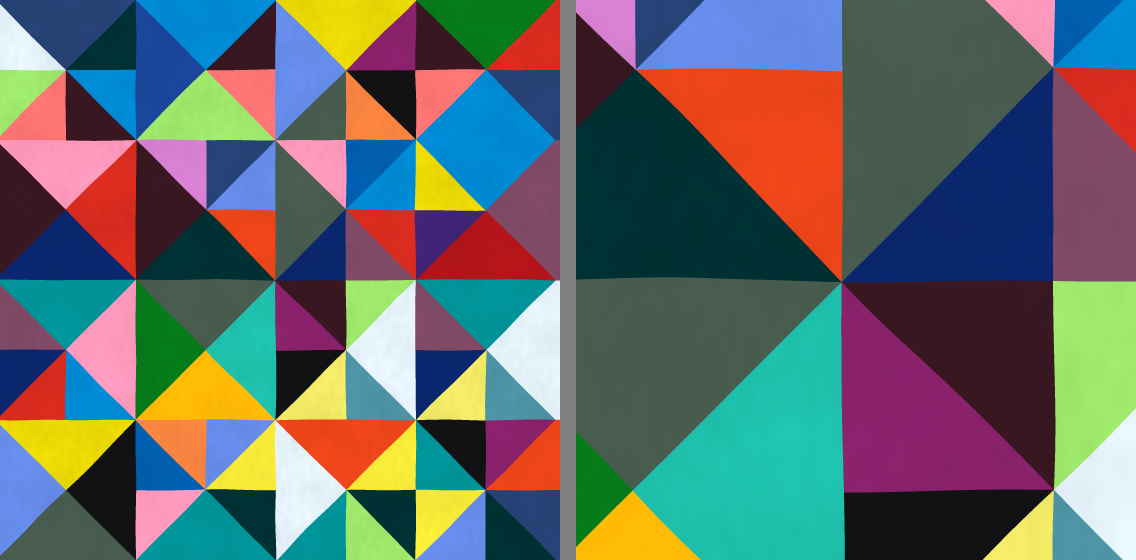
Left: the whole. Right: its middle third, enlarged.
Give the GLSL for this pattern, as a Shadertoy shader.

```glsl
const vec3 COOL[16] = vec3[16](
    vec3(.07, .07, .08), vec3(.04, .15, .43), vec3(.00, .19, .20), vec3(.25, .14, .46),
    vec3(.10, .27, .60), vec3(.00, .37, .68), vec3(.15, .26, .46), vec3(.28, .36, .31),
    vec3(.22, .09, .13), vec3(.00, .58, .60), vec3(.36, .76, .93), vec3(.30, .58, .65),
    vec3(.00, .54, .83), vec3(.40, .55, .92), vec3(.12, .75, .67), vec3(.90, .95, .98));

const vec3 WARM[16] = vec3[16](
    vec3(1.0, .60, .74), vec3(.84, .50, .82), vec3(.54, .13, .42), vec3(.50, .29, .40),
    vec3(1.0, .46, .46), vec3(.97, .92, .22), vec3(1.0, .73, .02), vec3(.92, .85, .02),
    vec3(.95, .92, .40), vec3(.85, .17, .12), vec3(.93, .27, .10), vec3(.98, .52, .25),
    vec3(.70, .08, .10), vec3(.62, .91, .42), vec3(.25, .68, .20), vec3(.02, .48, .10));

float hash(vec2 p) {
    return fract(sin(dot(p, vec2(127.1, 311.7))) * 43758.5);
}

float gradientAt(vec2 corner, vec2 offset) {
    float angle = 6.2832 * hash(corner);
    return dot(vec2(cos(angle), sin(angle)), offset);
}

float gradientNoise(vec2 p) {
    vec2 i = floor(p), f = fract(p);
    vec2 w = f * f * f * (f * (f * 6.0 - 15.0) + 10.0);
    vec2 e = vec2(1, 0);
    float low = mix(gradientAt(i, f), gradientAt(i + e, f - e), w.x);
    float high = mix(gradientAt(i + e.yx, f - e.yx), gradientAt(i + 1.0, f - 1.0), w.x);
    return mix(low, high, w.y);
}

// Golden-ratio steps keep the facets of one block distinct
vec3 facetColor(vec2 block, float facet) {
    float t = fract(facet * 0.618 + hash(block + 7.3));
    return t < 0.57 ? COOL[min(int(t / 0.57 * 16.0), 15)]
                    : WARM[min(int((t - 0.57) / 0.43 * 16.0), 15)];
}

// Each block has four quarter triangles, about half of them split in two
vec3 quilt(vec2 p) {
    vec2 block = clamp(floor(p), 0.0, 3.0);
    vec2 q = p - block - 0.5;
    bool vertical = abs(q.y) > abs(q.x);
    vec2 axes = vertical ? q.yx : q;
    float quarter = (vertical ? 0.0 : 1.0) + 2.0 * step(axes.x, 0.0);
    float isSplit = step(0.5, hash(block * 3.7 + quarter * 1.9 + 2.4));
    float side = isSplit * step(0.0, axes.y);
    return facetColor(block, quarter * 2.0 + side);
}

void mainImage(out vec4 fragColor, in vec2 fragCoord) {
    vec2 uv = fragCoord / iResolution.xy;

    // Slight hand-painted waver along the edges
    vec2 waver = 0.012 * vec2(gradientNoise(uv * 9.0), gradientNoise(uv * 9.0 + 31.0));
    vec2 p = uv * 4.0 + vec2(0.03, 0.0) + waver;

    // Average a grid of samples to smooth the edges
    vec3 color = vec3(0);
    for (int i = 0; i < 16; i++) {
        vec2 jitter = (vec2(i % 4, i / 4) - 1.5) / 4.0;
        color += quilt(p + 4.0 * jitter / iResolution.xy) / 16.0;
    }

    // Faint unevenness of the paint
    color *= 1.0 + 0.05 * gradientNoise(uv * 14.0) + 0.03 * gradientNoise(uv * vec2(90, 50));
    fragColor = vec4(clamp(color, 0.0, 1.0), 1);
}
```
